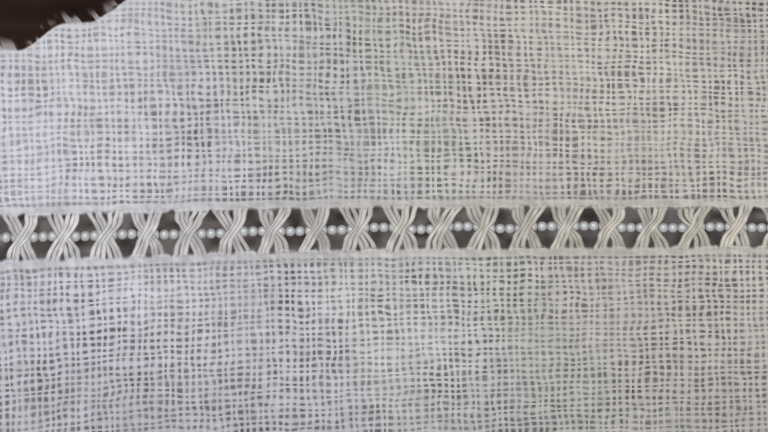
Write a WebGL 2 fragment shader that draws this texture.

```glsl
#version 300 es
precision highp float;
// Pale open-weave cloth crossed by a drawn-thread band of beads and knotted
// strands, with a frayed corner over dark wood. The weave is a grid of uneven
// threads; strands and beads repeat along a gently curved centre line.
uniform vec2 u_resolution;
out vec4 fragColor;

float hash(vec2 p) {
  p = fract(p * vec2(0.1031, 0.1137));
  p += dot(p, p.yx + 33.33);
  return fract((p.x + p.y) * p.x * 17.0);
}

float noise(vec2 p) {
  vec2 i = floor(p), f = fract(p);
  f = f * f * (3.0 - 2.0 * f);
  return mix(mix(hash(i), hash(i + vec2(1, 0)), f.x),
             mix(hash(i + vec2(0, 1)), hash(i + vec2(1, 1)), f.x), f.y);
}

float fbm(vec2 p) {
  return 0.55 * noise(p) + 0.3 * noise(p * 2.1 + 7.0) + 0.15 * noise(p * 4.3 + 19.0);
}

// Broad light: cool on the left and below, warmer at the upper right
vec3 clothLight(vec2 p) {
  vec3 c = mix(vec3(0.775, 0.775, 0.805), vec3(0.75, 0.74, 0.715),
               smoothstep(0.1, 1.5, p.x + 0.5 * (p.y - 0.5)));
  c *= 0.935 + 0.12 * fbm(p * 4.0 + 3.0);
  vec2 fold = p - vec2(0.1, 0.75);
  c *= 1.0 + 0.05 * exp(-dot(fold, fold) * 18.0);
  return c * (1.0 - 0.06 * smoothstep(0.25, 0.0, p.y));
}

// Woven ground; "solid" closes the gaps near the hems
vec3 weave(vec2 p, float d, float solid) {
  vec2 warp = vec2(fbm(p * 3.0), fbm(p * 3.0 + 40.0)) - 0.5;
  vec2 uv = (vec2(p.x + 0.025 * (p.y - 0.5), d) + 0.018 * warp) / vec2(0.0157, 0.0148);
  vec2 thread = floor(uv + 0.5);

  // Each thread wanders, and swells and thins along its length
  vec2 slub = vec2(noise(vec2(thread.x * 3.1, uv.y * 0.4 + 60.0)),
                   noise(vec2(uv.x * 0.4, thread.y * 3.7)));
  vec2 wander = vec2(noise(uv * vec2(0.9, 0.45) + 80.0), noise(uv * vec2(0.45, 0.9) + 130.0)) - 0.5;
  vec2 g = 0.5 + 0.5 * cos(6.2832 * (uv + 0.5 * wander));
  g = smoothstep(vec2(0.0), vec2(1.0), g + 0.5 * (slub - 0.5));
  float gap = g.x * g.y;
  float strength = mix(0.16, 0.44, fbm(p * 9.0 + 11.0)) * (0.7 + 0.6 * noise(uv * 0.8 + 90.0));
  strength *= mix(0.6, 1.0, smoothstep(0.0, 0.4, p.x + 0.8 * (0.6 - p.y)));
  vec3 c = clothLight(p) * (1.025 - 0.055 * g.x - 0.065 * g.y);
  c *= 0.95 + 0.05 * noise(uv * 0.6 + 20.0) + 0.05 * noise(uv * 1.4);
  return c * (1.0 - strength * gap * (1.0 - solid) * vec3(1.02, 1.02, 0.99));
}

// One fan of thick strands, bundled at the knot and spread at the hems
void strands(inout vec3 c, vec2 q, float lean, float seed, vec3 tint, float soft) {
  float t = mix(q.y / 0.055, tanh(q.y / 0.026), 0.55);
  for (int i = 0; i < 3; i++) {
    float k = float(i) - 1.0;
    float wobble = 0.008 * (hash(vec2(seed * 3.0 + k, lean + 4.0)) - 0.5);
    float x = k * mix(0.0085, 0.0112, abs(t)) + lean * 0.024 * t + wobble * abs(t);
    x += 0.004 * (noise(vec2(q.y * 60.0 + 20.0, seed * 5.0 + k * 2.0 + 40.0)) - 0.5);
    float r = abs(q.x - x) * 0.86;
    float inside = 1.0 - smoothstep(0.0054 - soft, 0.0054 + soft, r);
    float shade = 1.03 - 0.25 * smoothstep(0.001, 0.0065, r);
    c = mix(c, tint * shade, inside);
  }
}

// Openings, beads and crossed strands inside the band
vec3 openwork(vec2 p, float d, float soft) {
  float cell = (p.x - 0.926) / 0.0972;
  float id = floor(cell);
  float m = (fract(cell) - 0.5) * 0.0972;
  vec3 c = mix(vec3(0.2, 0.18, 0.17), vec3(0.44, 0.42, 0.41), noise(p * vec2(38.0, 50.0)));

  // Beads with a soft rim and a small glint, two or three to a gap
  float shift = 0.011 * step(0.6, hash(vec2(id, 8.0)));
  vec2 b = vec2(mod(m + shift, 0.022) - 0.011, d - 0.008 * (hash(vec2(id, 5.0)) - 0.5));
  float r = length(b);
  vec3 bead = mix(vec3(0.74, 0.745, 0.75), vec3(0.57, 0.57, 0.58), smoothstep(0.003, 0.012, r));
  vec2 glint = b - vec2(-0.001, 0.002);
  bead += 0.17 * exp(-dot(glint, glint) / 0.00001);
  c = mix(c, bead, 1.0 - smoothstep(0.0118 - soft, 0.0118 + soft, r));

  // Crossed fans, centred on the cell borders
  float knot = floor(cell + 0.5);
  vec2 q = vec2((cell - knot) * 0.0972, d);
  q.x += 0.009 * (noise(vec2(knot * 7.3, d * 40.0 + 20.0)) - 0.5);
  vec3 tint = clothLight(p) * vec3(1.0, 0.985, 0.96);
  tint *= 0.88 + 0.2 * noise(p * vec2(70.0, 55.0));
  strands(c, q, -1.0, knot, tint * 0.92, soft);
  strands(c, q, 1.0, knot, tint, soft);
  return c;
}

void main() {
  vec2 p = gl_FragCoord.xy / u_resolution.y;
  float soft = max(0.0024, 0.7 / u_resolution.y);
  float along = p.x / 1.778;
  float centre = 0.474 - 0.028 * pow(1.0 - along, 3.0);
  float d = (p.y - centre) / mix(1.02, 0.9, along);

  // Cloth and the rolled hems with their uneven stitches
  float hem = exp(-pow((abs(d) - 0.061) / 0.009, 2.0));
  vec3 col = weave(p, d, hem);
  float stitch = noise(vec2(p.x * 75.0 + d * 40.0, sign(d) * 5.0 + d * 60.0));
  col = mix(col, clothLight(p) * vec3(1.0, 0.99, 0.97) * (0.86 + 0.22 * stitch), 0.7 * hem);
  col *= 1.0 - 0.08 * exp(-pow((abs(d) - 0.075) / 0.005, 2.0));

  float lip = 0.051 + 0.011 * (noise(vec2(p.x * 55.0, sign(d) * 9.0 + 30.0)) - 0.5);
  col = mix(openwork(p, d, soft), col, smoothstep(lip - 0.007, lip + 0.005, abs(d)));

  // Frayed corner: a ragged border and loose fibres over dark wood
  float edge = 0.888 + 0.062 * smoothstep(0.04, 0.15, p.x) + 0.05 * smoothstep(0.21, 0.3, p.x);
  edge += 0.026 * (noise(vec2(p.x * 38.0, 2.0)) - 0.5) + 0.2 * max(p.x - 0.28, 0.0);
  float beyond = p.y - edge;
  vec3 wood = vec3(0.16, 0.115, 0.1) * (0.75 + 0.5 * noise(p * vec2(12.0, 50.0)));
  float fibre = smoothstep(0.4, 0.75, noise(vec2(p.x * 85.0 + p.y * 50.0, p.y * 40.0)));
  wood = mix(wood, vec3(0.7, 0.68, 0.69), 0.8 * fibre * smoothstep(0.036, 0.006, beyond));
  col = mix(col, vec3(0.79, 0.79, 0.81), 0.5 * smoothstep(-0.022, -0.003, beyond));
  col = mix(col, wood, smoothstep(-0.004, 0.005, beyond));

  fragColor = vec4(clamp(col, 0.0, 1.0), 1.0);
}
```
